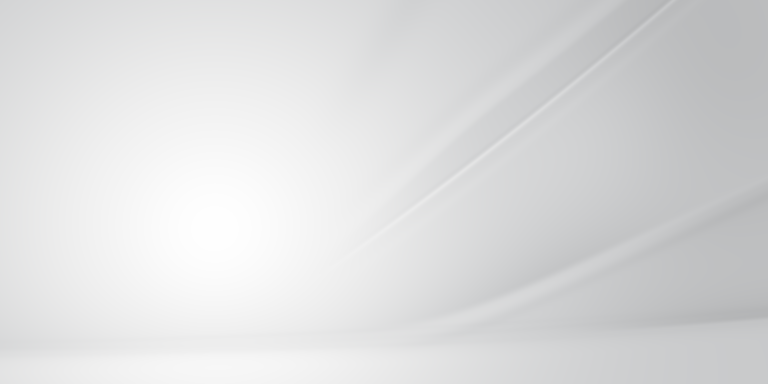
This background is drawn by a Shadertoy shader. Its source:

```glsl
// Bell-shaped falloff around zero
float bell(float d, float width) {
    return exp(-d * d / (width * width));
}

// Shade with one crisp edge at zero, fading towards positive d
float fold(float d, float edge, float fade) {
    return smoothstep(-edge, edge, d) * exp(-max(d, 0.0) / fade);
}

// Steep ribbon rising to the upper right
float upperCurve(float x) {
    float t = x - 1.224;
    return 0.57 + 0.77 * t + 0.08 * t * t;
}

// Flat on the left, bending into a straight climb on the right
float sweepCurve(float x) {
    return 0.085 + 0.03 * x + 0.053 * log(1.0 + exp((x - 1.12) / 0.12));
}

void mainImage(out vec4 fragColor, in vec2 fragCoord) {
    vec2 p = fragCoord / iResolution.y;
    p.x *= 2.0 * iResolution.y / iResolution.x;
    float pixel = 1.0 / iResolution.y;

    // Wide glow with a white core
    float r = length(p - vec2(0.56, 0.39));
    float light = 1.0 - 0.225 * (1.0 - exp(-1.7 * r * r)) - 0.015 * smoothstep(0.0, 0.3, r);

    // Broad soft shadows and highlights
    light -= 0.035 * bell(length((p - vec2(1.85, 0.88)) * vec2(1.0, 0.8)), 0.28);
    light += 0.025 * bell(length(p - vec2(1.55, 0.62)), 0.25);
    light -= 0.018 * bell(p.x - 0.95 - 0.6 * (p.y - 0.8), 0.06) * smoothstep(0.55, 1.0, p.y);

    // Upper ribbon: translucent band, bright rim and soft pleats
    float u = p.y - upperCurve(p.x);
    float reach = smoothstep(0.78, 1.3, p.x);
    float bandWidth = 0.04 + 0.065 * reach;
    float band = smoothstep(-0.004, 0.006, u) * (1.0 - smoothstep(bandWidth - 0.012, bandWidth + 0.012, u));
    light -= 0.024 * reach * band;
    light += 0.014 * reach * bell(u - bandWidth - 0.03, 0.025);
    light -= 0.010 * reach * bell(u - bandWidth - 0.085, 0.03);
    light += 0.040 * reach * bell(u, 0.004 + pixel);
    light -= 0.016 * reach * bell(u - 0.013, 0.007);
    light -= 0.014 * reach * fold(-u - 0.012, 0.006, 0.05);
    light += 0.010 * reach * bell(u + 0.055, 0.016);

    // Lower sweep: shadow above the bend, lit crest, darker underside
    float s = p.y - sweepCurve(p.x);
    float bend = smoothstep(0.8, 1.4, p.x);
    float right = smoothstep(1.4, 1.95, p.x);
    light -= 0.055 * bend * (1.0 - right) * fold(s - 0.012, 0.014, 0.12);
    light += 0.018 * bend * bell(s + 0.012, 0.018);
    light -= 0.038 * right * fold(-s - 0.004, 0.012, 0.14);
    light -= 0.015 * bend * bell(s + 0.045, 0.016);

    // Floor: grey haze resting on a shallow curve, lighter beneath it
    float f = p.y - 0.085 - 0.022 * p.x * p.x;
    light -= 0.035 * (1.0 - 0.6 * bend) * fold(f, 0.035, 0.12);
    light -= 0.055 * right * fold(f, 0.008, 0.05);
    light += 0.025 * smoothstep(0.02, -0.06, f);

    // Fine horizontal strands that fan out to the right
    for (int i = 0; i < 4; i++) {
        float k = float(i);
        float strand = f + 0.012 - 0.014 * k - 0.006 * sin(p.x * 2.2 + k * 1.7);
        light -= 0.007 * bell(strand, 0.004 + pixel) * (0.6 + 0.4 * sin(p.x * 2.0 + k * 2.1));
    }

    // Cool tint in the darker greys
    light = clamp(light, 0.0, 1.0);
    vec3 color = light + vec3(-0.003, 0.001, 0.006) * smoothstep(0.95, 0.78, light);
    fragColor = vec4(color, 1.0);
}
```
